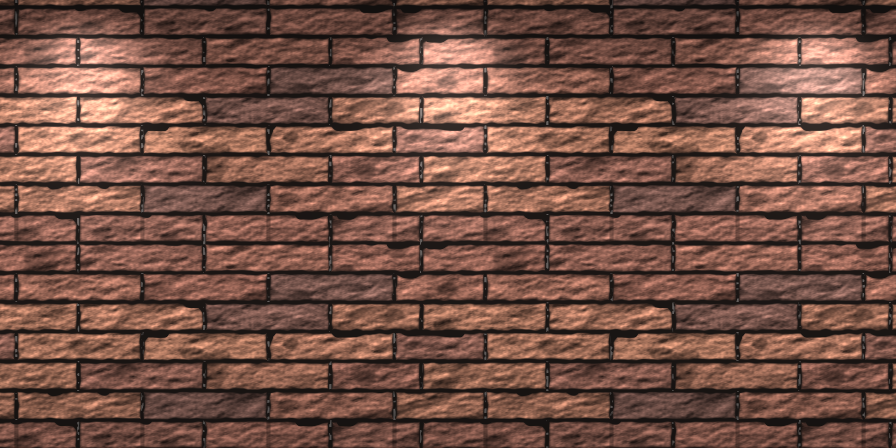
A Shadertoy shader for this texture:

```glsl
// A rough brick wall lit by three lamps from above. Courses of three long bricks
// and one short one form a tile that recurs across and every seven courses down;
// each face is split stone shaded from a noise height field.

#define COURSE 0.0659        // course height, in canvas heights
#define TOP_GAP 0.0156       // sliver of wall above the first full course
#define LONG_BRICK 4.27      // brick lengths, in courses
#define SHORT_BRICK 3.08
#define JOINT 0.070          // half width of a mortar joint, in courses
#define EVEN_SHIFT -1.62     // start of the tile in even and odd courses
#define ODD_SHIFT 0.553
#define TILE_COURSES 7.0
#define LAMP_SPACING 0.82
#define RELIEF 1.7
#define RAGGED 0.06
#define HAZE 0.25

const vec3 MORTAR = vec3(0.10, 0.082, 0.075);
const vec3 GREY_CLAY = vec3(0.40, 0.295, 0.27);
const vec3 RED_CLAY = vec3(0.52, 0.345, 0.295);
const vec3 ORANGE_CLAY = vec3(0.63, 0.435, 0.345);
const vec3 LAMP_LIGHT = vec3(1.0, 0.92, 0.88);

// Clay of the four bricks in each course: 0 grey, 0.5 red, 1 orange
const vec4 CLAY[7] = vec4[7](
    vec4(0.50, 0.45, 0.55, 0.50), vec4(0.60, 0.50, 0.10, 0.55),
    vec4(0.90, 0.85, 0.15, 0.85), vec4(0.90, 0.95, 0.85, 0.35),
    vec4(0.90, 0.40, 0.80, 0.45), vec4(0.85, 0.10, 0.60, 0.85),
    vec4(0.45, 0.40, 0.48, 0.42));

float hash(vec2 p) {
    vec3 q = fract(p.xyx * 0.1031);
    q += dot(q, q.yzx + 33.33);
    return fract((q.x + q.y) * q.z);
}

float noise(vec2 p) {
    vec2 i = floor(p), f = fract(p);
    f = f * f * (3.0 - 2.0 * f);
    return mix(mix(hash(i), hash(i + vec2(1, 0)), f.x),
               mix(hash(i + vec2(0, 1)), hash(i + vec2(1, 1)), f.x), f.y);
}

// Lies along the slanted layers of the stone
vec2 layered(vec2 p) {
    return vec2(0.8 * p.x + 0.6 * p.y, 2.2 * p.y - 0.6 * p.x);
}

// Height of a split stone face
float stoneHeight(vec2 p) {
    p = layered(p) * 1.7;
    float height = 0.0, amplitude = 0.5;
    for (int i = 0; i < 4; i++) {
        height += amplitude * noise(p);
        p = mat2(1.8, 0.8, -0.8, 1.8) * p + 7.3;
        amplitude *= 0.58;
    }
    return height;
}

// Offset from the brick centre, half length, index in the tile
vec3 brickAt(float x, float shift) {
    float local = mod(x - shift, 3.0 * LONG_BRICK + SHORT_BRICK);
    float index = min(floor(local / LONG_BRICK), 3.0);
    float halfLength = 0.5 * (index > 2.5 ? SHORT_BRICK : LONG_BRICK);
    return vec3(local - index * LONG_BRICK - halfLength, halfLength, index);
}

// Soft cones that open downwards
float lampGlow(vec2 p) {
    float glow = 0.0, drop = p.y - 0.02;
    for (int i = -1; i <= 1; i++) {
        float dx = (p.x - 1.0 - float(i) * LAMP_SPACING) / (0.11 + 0.20 * max(drop, 0.0));
        glow += exp(-dx * dx) * smoothstep(0.0, 0.10, drop - 0.015 * dx * dx);
    }
    return glow * exp(-11.0 * max(drop - 0.10, 0.0) * max(drop, 0.0));
}

void mainImage(out vec4 fragColor, in vec2 fragCoord) {
    vec2 p = fragCoord / iResolution.y;
    p.y = 1.0 - p.y;
    float pixel = 1.0 / (iResolution.y * COURSE);

    // Course and brick
    float x = p.x / COURSE, depth = (p.y - TOP_GAP) / COURSE;
    float course = floor(depth), y = 0.5 - fract(depth);
    float tileCourse = mod(course - 1.0, TILE_COURSES);
    bool odd = mod(tileCourse, 2.0) > 0.5 || course == 0.0;
    vec3 brick = brickAt(x, odd ? ODD_SHIFT : EVEN_SHIFT);
    vec2 stone = vec2(brick.x, y) + vec2(17.3 * brick.z, 9.1 * tileCourse) + 5.0;

    // Slightly ragged outline with a few chips along the top edge
    vec2 gap = abs(vec2(brick.x, y)) - vec2(brick.y, 0.5) + JOINT;
    float edge = max(gap.x, gap.y) + RAGGED * (noise(stone * 4.0) - 0.5);
    float chip = smoothstep(0.78, 0.95, noise(vec2(stone.x * 1.2, stone.y * 0.4)));
    edge += 0.25 * chip * smoothstep(0.1, 0.5, y);
    float cover = smoothstep(pixel, -pixel, edge);

    // Stone face: slope shading, shadowed hollows, grain, worn rim
    float slope = stoneHeight(stone) - stoneHeight(stone + vec2(-0.05, 0.09));
    float hollow = smoothstep(0.64, 0.82, noise(layered(stone) * 1.2 + 31.0));
    float shade = max(1.0 + RELIEF * slope, 0.35) * (1.03 - 0.36 * hollow);
    shade *= 0.90 + 0.20 * noise(stone * 12.0);
    shade *= mix(0.78, 1.0, smoothstep(0.0, 0.09, -edge));
    float clay = CLAY[int(tileCourse)][int(brick.z)];
    vec3 face = mix(GREY_CLAY, RED_CLAY, min(clay * 2.0, 1.0));
    face = mix(face, ORANGE_CLAY, max(clay * 2.0 - 1.0, 0.0)) * shade;

    // Faint second set of joints where tiles overlap
    if (tileCourse > 5.5 && course > 0.0) {
        vec3 other = brickAt(x, ODD_SHIFT);
        float joint = other.y - abs(other.x);
        face *= 0.72 + 0.28 * smoothstep(JOINT - pixel, JOINT + pixel, joint);
    }

    // Mortar with pale crumbs in the upright joints
    float upright = 1.0 - smoothstep(0.02, 0.02 + pixel, brick.y - abs(brick.x));
    float crumbs = smoothstep(0.5, 0.8, noise(vec2(x * 9.0, depth * 11.0)));
    vec3 color = mix(MORTAR + 0.28 * upright * crumbs, face, cover);

    // Lamps and haze
    float glow = lampGlow(p);
    float ambient = mix(0.72, 1.0, smoothstep(0.0, 0.32, p.y)) - 0.15 * smoothstep(0.7, 1.0, p.y);
    color *= ambient + 0.55 * glow * LAMP_LIGHT;
    color += HAZE * glow * LAMP_LIGHT * (0.4 + 0.6 * cover);
    fragColor = vec4(clamp(color, 0.0, 1.0), 1.0);
}
```
